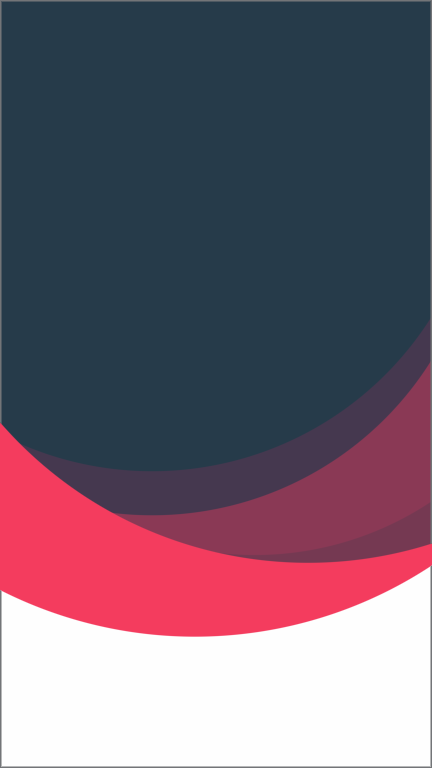
This background is drawn by a WebGL 2 fragment shader. Its source:

```glsl
#version 300 es
precision highp float;

uniform vec2 u_resolution;
out vec4 fragColor;

// Smooth coverage of a disc, with an edge one pixel wide
float disc(vec2 p, vec2 center, float radius) {
    float pixel = 1.0 / u_resolution.x;
    return smoothstep(0.75 * pixel, -0.75 * pixel, length(p - center) - radius);
}

void main() {
    // Canvas width is one unit
    vec2 p = gl_FragCoord.xy / u_resolution.x;
    vec2 size = u_resolution / u_resolution.x;

    // Nested bowls, from the lowest band up to the navy field
    vec3 bowls = vec3(0.46, 0.225, 0.32);
    bowls = mix(bowls, vec3(0.54, 0.225, 0.335), disc(p, vec2(0.590, 1.229), 0.736));
    bowls = mix(bowls, vec3(0.27, 0.22, 0.31), disc(p, vec2(0.352, 1.347), 0.762));
    bowls = mix(bowls, vec3(0.15, 0.23, 0.29), disc(p, vec2(0.352, 1.451), 0.764));

    // Pink crescent between the outer disc and the bowls
    vec3 pink = vec3(0.955, 0.235, 0.37);
    float outer = disc(p, vec2(0.451, 1.299), 0.995);
    float inner = disc(p, vec2(0.713, 1.419), 0.944);
    vec3 color = mix(vec3(0.995), pink, outer);
    color = mix(color, bowls, inner);

    // Thin gray frame, hidden where the crescent crosses it
    vec2 margin = min(p, size - p);
    float pixel = 1.0 / u_resolution.x;
    float frame = 1.0 - smoothstep(-0.5 * pixel, 0.5 * pixel, min(margin.x, margin.y) - 0.0035);
    float crescent = outer * (1.0 - inner);
    color = mix(color, vec3(0.45, 0.46, 0.47), frame * (1.0 - crescent));

    fragColor = vec4(color, 1.0);
}
```
